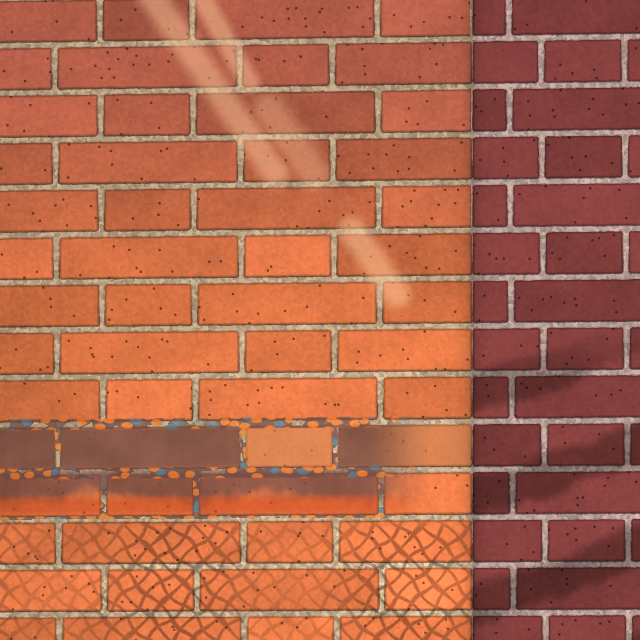
Write a three.js fragment shader that draws this texture.

```glsl
// Sunlit Flemish-bond brick wall meeting a shaded wall, with light beams, stains and mesh shadow.
varying vec2 vUv;

const float SEAM = 0.738;
const vec3 ROSE = vec3(0.69, 0.36, 0.28);
const vec3 ORANGE = vec3(0.83, 0.44, 0.26);
const vec3 WINE = vec3(0.52, 0.25, 0.24);
const vec3 SAND = vec3(0.73, 0.63, 0.51);
const vec3 ASH = vec3(0.75, 0.64, 0.61);
const vec3 SUN = vec3(1.0, 0.78, 0.60);
const vec3 SOOT = vec3(0.40, 0.27, 0.25);
const vec3 BLUE = vec3(0.28, 0.45, 0.53);

float hash(vec2 p) {
  return fract(sin(dot(p, vec2(127.1, 311.7))) * 4375.85);
}

// Nearest point distance and random value of its cell
vec2 cellular(vec2 p) {
  vec2 base = floor(p), best = vec2(2.0, 0.0);
  for (int j = -1; j <= 1; j++) {
    for (int i = -1; i <= 1; i++) {
      vec2 c = base + vec2(float(i), float(j));
      float d = length(c + vec2(hash(c), hash(c + 19.3)) - p);
      if (d < best.x) best = vec2(d, hash(c + 7.7));
    }
  }
  return best;
}

// Soft blotches from layered sines, about -1 to 1
float blotch(vec2 p) {
  float sum = 0.0, amp = 0.5;
  for (int i = 0; i < 4; i++) {
    sum += amp * sin(p.x + 1.7 * sin(p.y)) * cos(p.y * 1.1 + sin(p.x * 0.8));
    p = mat2(1.5, 1.2, -1.2, 1.5) * p + 2.3;
    amp *= 0.6;
  }
  return sum;
}

float roundBox(vec2 p, vec2 halfSize, float r) {
  vec2 q = abs(p) - halfSize + r;
  return length(max(q, 0.0)) + min(max(q.x, q.y), 0.0) - r;
}

// Soft-edged line segment
float beam(vec2 p, vec2 a, vec2 b, float width) {
  vec2 ab = b - a;
  float t = clamp(dot(p - a, ab) / dot(ab, ab), 0.0, 1.0);
  return 1.0 - smoothstep(width * 0.2, width, length(p - a - ab * t));
}

// Course coordinate and course height; courses converge slightly to the right
vec2 course(vec2 p) {
  float h = 0.0741 + 0.0009 * p.x;
  return vec2((p.y - 0.071 + 0.0146 * p.x) / h + 1.0, h);
}

// Horizontal extent and random id of the brick at x: alternating headers and stretchers
vec3 brickSpan(float x, float row, bool shaded) {
  float odd = mod(row, 2.0);
  float period = shaded ? 0.419 : 0.4336;
  float header = shaded ? 0.130 : 0.1446;
  float start = (shaded ? mix(0.665, 0.845, odd) : mix(0.156, 0.374, odd)) + 0.0006 * row;
  float n = floor((x - start) / period);
  float lo = start + n * period, mid = lo + header;
  vec3 span = x < mid ? vec3(lo, mid, n * 2.0) : vec3(mid, lo + period, n * 2.0 + 1.0);
  if (shaded) span.x = max(span.x, SEAM - 0.004);
  else if (span.y > SEAM - 0.02) span.y = SEAM + 0.004;
  return span;
}

// Curved wire lattice
float mesh(vec2 p) {
  vec2 q = p * 35.0 + 0.14 * sin(p.yx * 110.0);
  vec2 w = abs(fract(vec2(q.x + q.y, q.x - q.y) * 0.8) - 0.5);
  return 1.0 - smoothstep(0.05, 0.17, min(w.x, w.y));
}

void main() {
  vec2 p = vec2(vUv.x, 1.0 - vUv.y);
  bool shaded = p.x > SEAM;
  float lit = 1.0 - smoothstep(SEAM - 0.002, SEAM + 0.002, p.x);
  float cloud = blotch(p * 22.0);
  vec2 grain = cellular(p * 190.0);
  vec2 pit = cellular(p * 55.0);

  // Brick shape
  vec2 c = course(p);
  float row = floor(c.x);
  vec3 span = brickSpan(p.x, row, shaded);
  vec2 local = vec2(p.x - 0.5 * (span.x + span.y), (fract(c.x) - 0.5) * c.y);
  float d = roundBox(local, 0.5 * vec2(span.y - span.x, c.y) - 0.0051, 0.004);
  d += 0.0007 * blotch(p * 130.0) + 0.0008 * (grain.x - 0.5);
  float face = 1.0 - smoothstep(-0.0008, 0.0008, d);

  // Brick face: tone, blotches, grain and pits
  float tone = hash(vec2(span.z + (shaded ? 40.0 : 0.0), row));
  vec3 brick = mix(WINE, mix(ROSE, ORANGE, smoothstep(0.08, 0.5, p.y)), lit);
  brick *= 0.91 + 0.17 * tone + 0.07 * cloud + 0.08 * (grain.y - 0.5);
  float pits = step(0.8, pit.y) * (1.0 - smoothstep(0.06, 0.16, pit.x));
  brick *= 1.0 - 0.45 * pits;
  brick *= 1.0 - 0.28 * smoothstep(-0.004, 0.0, d);

  // Mortar with gritty grain and a shadow under each brick
  vec3 mortar = mix(ASH, SAND, lit) * (0.83 + 0.28 * grain.y + 0.06 * cloud);
  float under = smoothstep(-0.01, 0.02, local.y);
  mortar *= 1.0 - (0.18 + 0.38 * under) * (1.0 - smoothstep(0.0, 0.0028, d));
  vec3 col = mix(mortar, brick, face);

  // Stained courses: tan wash, soot, and coloured flakes along two joints
  float stainEnd = lit * (1.0 - smoothstep(0.56, 0.68, p.x));
  float wash = smoothstep(9.0, 9.15, c.x) * (1.0 - smoothstep(9.85, 10.0, c.x));
  col = mix(col, vec3(0.76, 0.51, 0.33), 0.55 * wash * lit * face);
  float soot = smoothstep(9.85, 10.1, c.x) * (1.0 - smoothstep(10.4, 10.75, c.x + 0.25 * cloud));
  soot += wash * face * step(0.65, hash(vec2(span.z, 3.1)));
  col = mix(col, SOOT * (1.0 + 0.15 * cloud), 0.75 * min(soot, 1.0) * stainEnd);
  float ember = smoothstep(10.45, 10.65, c.x) * (1.0 - smoothstep(10.8, 11.0, c.x));
  col = mix(col, vec3(0.76, 0.29, 0.13), 0.6 * ember * face * stainEnd);
  vec2 flake = cellular(p * vec2(48.0, 75.0) + 0.3 * cloud);
  vec2 joints = (vec2(c.x) - vec2(9.0, 10.04)) / 0.13;
  float fringe = exp(-joints.x * joints.x) + exp(-joints.y * joints.y);
  fringe += 0.7 * (1.0 - face) * step(9.0, c.x) * step(c.x, 11.0);
  fringe = smoothstep(0.35, 0.6, fringe) * stainEnd;
  vec3 paint = mix(BLUE, vec3(0.92, 0.46, 0.16), step(0.5, flake.y));
  paint = mix(paint, SOOT, smoothstep(0.3, 0.5, flake.x));
  col = mix(col, paint, 0.72 * fringe * smoothstep(0.25, 0.4, flake.y));

  // Sunlight beams and warm glow
  float sun = beam(p, vec2(0.22, -0.03), vec2(0.43, 0.27), 0.034);
  sun = max(sun, beam(p, vec2(0.30, -0.03), vec2(0.39, 0.13), 0.026));
  sun = max(sun, 0.7 * beam(p, vec2(0.42, 0.17), vec2(0.49, 0.27), 0.04));
  sun = max(sun, beam(p, vec2(0.55, 0.36), vec2(0.62, 0.46), 0.034));
  col = mix(col, SUN, 0.48 * sun * lit);
  float glow = exp(-9.0 * dot(p - vec2(0.55, 0.72), p - vec2(0.55, 0.72)));
  col *= 1.0 + 0.13 * glow * lit;

  // Mesh shadow and dappled shade
  float netting = smoothstep(0.805, 0.83, p.y) * lit * (0.65 + 0.35 * sin(p.x * 17.0 - 3.0));
  col *= 1.0 + netting * (0.13 - 0.36 * mesh(p));
  float dapple = smoothstep(0.0, 0.8, sin(p.x * 13.0 + p.y * 38.0 + cloud * 0.5));
  col *= 1.0 - 0.28 * dapple * smoothstep(0.48, 0.6, p.y) * (1.0 - lit);

  // Shaded corner between the walls
  col *= 1.0 - 0.22 * exp(-abs(p.x - SEAM) * 90.0);
  gl_FragColor = vec4(clamp(col, 0.0, 1.0), 1.0);
}
```
